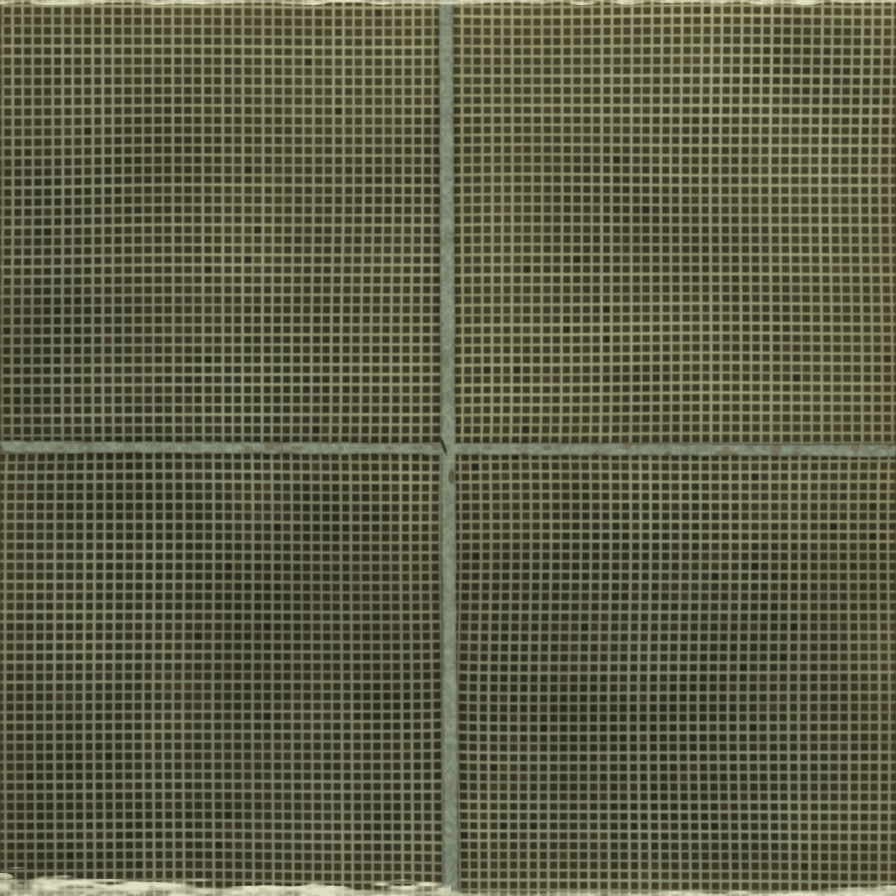
Reproduce this texture procedurally as a Shadertoy shader.

```glsl
// Fine woven wire mesh in four panels, divided by a worn grey-green cross bar.
// The wires are a lightly warped grid with per-cell tones; the bars are distance
// bands with grain, rust and chips, and pale glints run along the outer rim.

#define REPEATS 90.0          // wires across and down
#define WIRE_WIDTH 0.27       // share of one repeat
#define WARP 0.36             // wire wander, in repeats
#define BAR_HALF vec2(0.0080, 0.0066)
#define HOLE_DARK vec3(0.160, 0.162, 0.108)
#define HOLE_LIGHT vec3(0.270, 0.258, 0.165)
#define WIRE_COOL vec3(0.515, 0.535, 0.445)
#define WIRE_WARM vec3(0.530, 0.525, 0.390)
#define BAR_COLOR vec3(0.510, 0.545, 0.460)
#define RUST vec3(0.420, 0.345, 0.230)
#define GLINT vec3(0.880, 0.880, 0.760)

float hash(vec2 p) {
    return fract(sin(dot(p, vec2(127.1, 311.7))) * 43758.5453);
}

float noise(vec2 p) {
    vec2 i = floor(p), f = fract(p);
    f = f * f * (3.0 - 2.0 * f);
    return mix(mix(hash(i), hash(i + vec2(1, 0)), f.x),
               mix(hash(i + vec2(0, 1)), hash(i + vec2(1, 1)), f.x), f.y);
}

// Coverage of a shape from its signed distance
float cover(float dist, float soft) {
    return 1.0 - smoothstep(-soft, soft, dist);
}

// Approximate signed distance to an ellipse
float ellipse(vec2 p, vec2 radius) {
    return (length(p / radius) - 1.0) * min(radius.x, radius.y);
}

vec3 meshColor(vec2 uv, vec2 panel, vec2 fromBar, float px) {
    // Wires wander slowly, and sag a little more beside the bars
    vec2 q = uv * 5.0 + panel * 17.0;
    vec2 wander = vec2(noise(q), noise(q + 41.0)) - 0.5;
    float sag = 1.0 + 1.2 * exp(-min(fromBar.x, fromBar.y) * 35.0);
    vec2 grid = uv * REPEATS + WARP * sag * wander
              + 0.5 * vec2(hash(panel + 3.0), hash(panel + 8.0));
    vec2 cell = floor(grid + 0.5), strandId = floor(grid);

    // Warm light toward the rim and the upper right panel
    vec2 rim = min(uv, 1.0 - uv);
    float rimWarm = exp(-rim.y * 38.0) + 0.7 * exp(-rim.x * 45.0);
    float warm = clamp(0.2 + 0.3 * uv.y + 0.2 * panel.x * panel.y
               + 0.5 * (noise(uv * 4.0) - 0.5) + 0.35 * rimWarm, 0.0, 1.0);

    // Holes: each has its own tone, a few are dirty or rusty
    float tone = hash(cell + panel * 100.0);
    float patchy = noise(uv * 14.0 + 60.0);
    vec3 hole = mix(HOLE_DARK, HOLE_LIGHT,
                    clamp(0.45 * warm + 0.3 * tone + 0.4 * patchy - 0.1, 0.0, 1.0));
    float dirt = hash(cell + 57.0);
    hole = mix(hole, HOLE_DARK * 0.75, 0.7 * step(0.99, dirt));
    hole = mix(hole, RUST * 0.75, 0.35 * step(dirt, 0.03));
    hole = mix(hole, vec3(0.31, 0.26, 0.14), 0.5 * min(rimWarm, 1.0));

    // Wires: soft round strands, each with its own width and brightness
    vec2 lineTone = vec2(hash(vec2(strandId.x, 5.0 + panel.y)),
                         hash(vec2(9.0 + panel.x, strandId.y)));
    vec2 halfWidth = 0.5 * WIRE_WIDTH * (0.88 + 0.24 * lineTone);
    vec2 dist = (abs(fract(grid) - 0.5) - halfWidth) / REPEATS;
    float soft = max(px, 0.0018);
    vec2 strand = vec2(cover(dist.x, soft), cover(dist.y, soft));
    vec2 shade = vec2(hash(vec2(strandId.x, cell.y)),
                      hash(vec2(cell.x, strandId.y) + 19.0));
    shade = 0.90 + 0.10 * shade + 0.10 * lineTone;
    vec3 wire = mix(WIRE_COOL, WIRE_WARM, warm);

    vec3 color = mix(hole, wire * shade.x, strand.x);
    color = mix(color, wire * shade.y, strand.y);

    // Broad shading: dimmer at the lower left, cloudy elsewhere
    float light = 0.90 + 0.07 * uv.x + 0.10 * uv.y;
    light += 0.20 * (noise(uv * 3.5 + 31.0) - 0.5) + 0.12 * (noise(uv * 11.0) - 0.5);
    return color * (light + 0.10 * exp(-rim.y * 30.0));
}

void mainImage(out vec4 fragColor, in vec2 fragCoord) {
    vec2 uv = fragCoord / iResolution.xy;
    float px = 1.0 / min(iResolution.x, iResolution.y);

    // Slightly tilted cross bar with faintly uneven edges
    vec2 center = vec2(0.5035 - 0.0060 * uv.y, 0.5015 - 0.0045 * uv.x);
    vec2 panel = step(center, uv);
    vec2 fromBar = abs(uv - center) - BAR_HALF;
    fromBar += 0.0014 * (vec2(noise(uv.yy * 60.0), noise(uv.xx * 60.0 + 9.0)) - 0.5);
    float barDist = min(fromBar.x, fromBar.y);

    vec3 color = meshColor(uv, panel, max(fromBar, 0.0), px);
    color *= 1.0 - 0.28 * exp(-max(barDist, 0.0) * 280.0);

    // Bar surface: fine grain, with rust mostly on the horizontal bar
    float grain = noise(uv * 330.0) + noise(uv * 150.0 + 5.0) - 1.0;
    vec3 bar = BAR_COLOR * (1.0 + 0.16 * grain);
    float rust = smoothstep(0.62, 0.85, noise(uv * vec2(90.0, 160.0) + 13.0));
    bar = mix(bar, RUST, rust * (fromBar.y < fromBar.x ? 0.45 : 0.12));
    bar *= 0.88 + 0.12 * smoothstep(0.0, 0.004, -barDist);
    color = mix(color, bar, cover(barDist, max(px, 0.0018)));

    // Crack at the crossing and a chip below it
    vec2 crack = uv - vec2(0.495, 0.502);
    crack.x += 0.35 * crack.y;
    color = mix(color, HOLE_DARK, 0.8 * cover(ellipse(crack, vec2(0.0022, 0.009)), px));
    float chip = ellipse(uv - vec2(0.504, 0.468), vec2(0.0035, 0.0075));
    color = mix(color, HOLE_LIGHT * 1.15, 0.75 * cover(chip, px));

    // Broken pale glints on the rim, strongest at the lower left
    float streak = noise(uv * vec2(40.0, 220.0) + 3.0);
    float fleck = noise(uv * vec2(130.0, 260.0) + 8.0);
    float corner = exp(-25.0 * length(uv)) + 0.5 * exp(-40.0 * length(uv - vec2(1, 0)));
    float low = uv.y - (0.005 + 0.008 * (1.0 - panel.x) + 0.03 * corner) * (0.4 + streak);
    float high = 1.0 - uv.y - 0.0045 * (0.4 + streak);
    float side = min(uv.x, 1.0 - uv.x) - 0.003 * streak;
    color = mix(color, RUST * 0.7, 0.6 * cover(side, 0.002));
    float glint = max(cover(low, 0.003), cover(high, 0.0015));
    color = mix(color, GLINT, glint * clamp(0.25 + 0.6 * streak + 0.4 * fleck, 0.0, 1.0));

    fragColor = vec4(color, 1.0);
}
```
